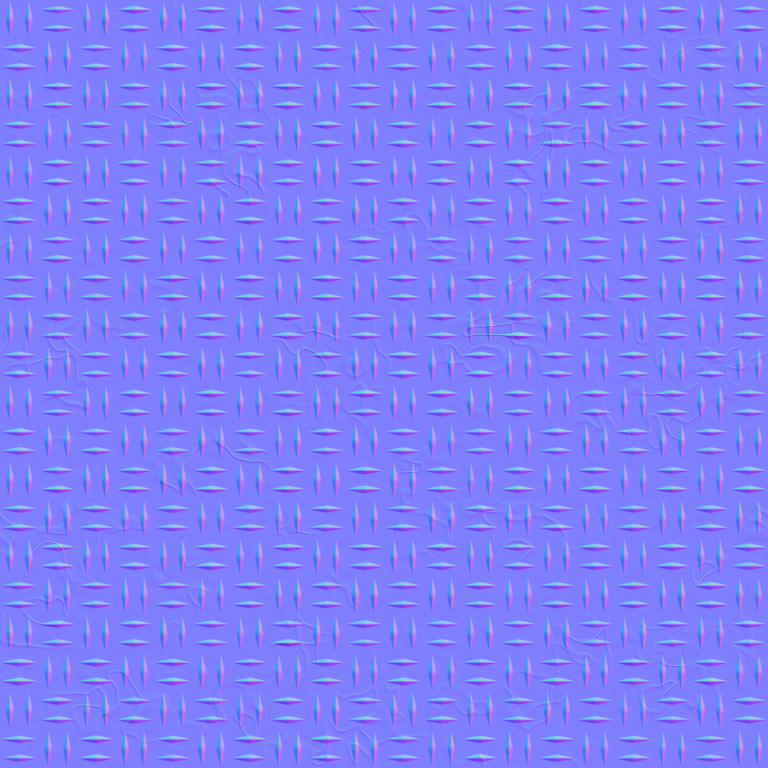
Reproduce this texture map procedurally as a Shadertoy shader.

```glsl
// Tangent-space normal map of a checker tread plate: a 20 by 20 grid of cells,
// each with two pointed, faceted bars that turn by 90 degrees from cell to cell.
// Facet slopes are set directly; faint creases come from wrapped value noise.

const float CELLS = 20.0;           // cells across and down (even, so it tiles)
const float BAR_OFFSET = 0.245;     // bar centre from cell centre, in cells
const float BAR_LENGTH = 0.485;     // half length, in cells
const float BAR_WIDTH = 0.105;      // half width, in cells
const float BAR_BULGE = 0.35;       // 0 = straight diamond, 1 = lens
const float SIDE_SLOPE = 0.53;      // tilt of the long facets
const float END_SLOPE = 0.17;       // tilt towards the tips
const vec2 FACET_LEAN = vec2(0.05, 0.05);
const float SIZE_VARIATION = 0.12;
const float TILT_VARIATION = 0.10;
const float CREASE_HEIGHT = 0.00045;
const float GRAIN_HEIGHT = 0.00022;
const float CREASE_SHARPNESS = 11.0;
const float WEAR_STEP = 1.0 / 700.0; // sampling distance for wear slopes

float hash(vec2 p) {
    vec3 q = fract(vec3(p.xyx) * 0.1031);
    q += dot(q, q.yzx + 33.33);
    return fract((q.x + q.y) * q.z);
}

// Value noise that wraps over the unit square; period is a whole number.
float wrapNoise(vec2 uv, float period) {
    vec2 p = uv * period;
    vec2 i = floor(p);
    vec2 f = p - i;
    f = f * f * f * (f * (f * 6.0 - 15.0) + 10.0);
    vec2 a = mod(i, period);
    vec2 b = mod(i + 1.0, period);
    float low = mix(hash(a + period), hash(vec2(b.x, a.y) + period), f.x);
    float high = mix(hash(vec2(a.x, b.y) + period), hash(b + period), f.x);
    return mix(low, high, f.y);
}

// Height of the patchy creases and the fine surface grain.
float wearHeight(vec2 uv) {
    vec2 warp = vec2(wrapNoise(uv, 23.0), wrapNoise(uv + 0.37, 23.0)) - 0.5;
    float level = wrapNoise(uv + 0.06 * warp, 31.0) - 0.5;
    level += 0.2 * (wrapNoise(uv + 0.19, 83.0) - 0.5);
    float crease = exp(-pow(level * CREASE_SHARPNESS, 2.0));
    float worn = smoothstep(0.42, 0.8, wrapNoise(uv + 0.61, 13.0));
    return CREASE_HEIGHT * crease * worn + GRAIN_HEIGHT * wrapNoise(uv, 97.0);
}

vec2 wearTilt(vec2 uv) {
    vec2 e = vec2(WEAR_STEP, 0.0);
    float h = wearHeight(uv);
    return (h - vec2(wearHeight(uv + e.xy), wearHeight(uv + e.yx))) / WEAR_STEP;
}

// Sideways part of the normal on the bars, zero on the flat plate.
vec2 barTilt(vec2 uv, float pixel) {
    vec2 p = uv * CELLS;
    vec2 cell = mod(floor(p), CELLS);
    vec2 q = fract(p) - 0.5;
    bool upright = mod(cell.x + cell.y, 2.0) > 0.5;
    if (upright) q = q.yx;

    // Local frame of the nearer bar: x along it, y across it.
    float side = q.y < 0.0 ? -1.0 : 1.0;
    q.y -= side * BAR_OFFSET;
    vec2 id = cell + vec2(0.0, 40.0 + 30.0 * side);
    float size = 1.0 + SIZE_VARIATION * (hash(id) - 0.5);
    float tilt = 1.0 + TILT_VARIATION * (hash(id + 7.0) - 0.5);

    // Tapered outline with a slight belly.
    float t = min(abs(q.x) / BAR_LENGTH, 1.0);
    float width = BAR_WIDTH * size * (1.0 - t) * (1.0 + BAR_BULGE * t);
    float inside = width - abs(q.y);
    float mask = smoothstep(-0.6 * pixel, 0.6 * pixel + 0.012, inside);
    mask *= smoothstep(1.0, 0.92, t);

    // Four facets, softened along the ridge and the middle.
    float ridge = clamp(q.y / (0.6 * pixel + 0.008), -1.0, 1.0);
    float ends = clamp(q.x / 0.08, -1.0, 1.0);
    vec2 slope = vec2(END_SLOPE * ends, SIDE_SLOPE * ridge) * tilt;
    if (upright) slope = slope.yx;
    return (slope + FACET_LEAN) * mask;
}

void mainImage(out vec4 fragColor, in vec2 fragCoord) {
    vec2 uv = fragCoord / iResolution.xy;
    float pixel = CELLS / iResolution.y;
    vec2 tilt = barTilt(uv, pixel) + wearTilt(uv);
    float up = sqrt(max(1.0 - dot(tilt, tilt), 0.05));
    fragColor = vec4(0.5 + 0.5 * normalize(vec3(tilt, up)), 1.0);
}
```
